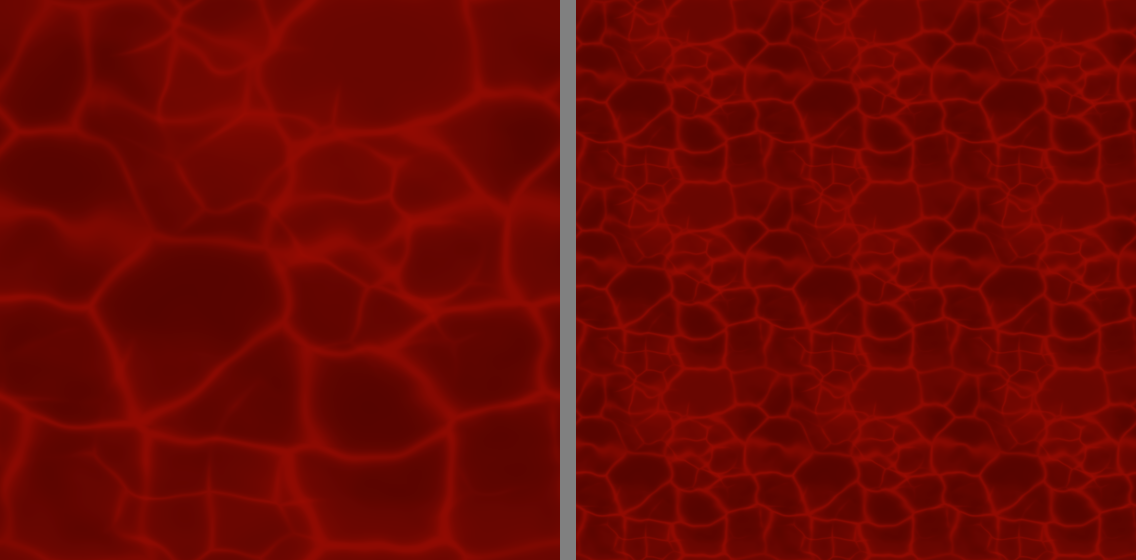
Left, the tile; right, the same tile 3 across and 3 down.
Reproduce this texture procedurally as a three.js fragment shader.

```glsl
// Glowing red veins over dark, cloudy membranes, tiling in both directions.
// Two warped layers of cellular noise give the veins through the gap between
// the nearest and second nearest seeds; wrapped value noise adds the haze.

varying vec2 vUv;

const vec3 DARK_RED = vec3(0.338, 0.015, 0.0);
const vec3 VEIN_RED = vec3(0.600, 0.043, 0.009);

const vec2 MAIN_CELLS = vec2(4.0, 5.0);   // whole repeats across the tile
const vec2 FINE_CELLS = vec2(6.0, 8.0);
const float MAIN_WIDTH = 0.095;           // in cell units
const float FINE_WIDTH = 0.085;
const float MAIN_GLOW = 0.62;
const float FINE_GLOW = 0.42;
const float NODE_GLOW = 0.28;             // swelling where veins meet
const float HAZE = 0.36;
const float JITTER = 0.88;
const float BEND = 0.065;                 // broad and small vein wobble
const float WOBBLE = 0.024;

vec2 hash2(vec2 cell, float seed) {
  vec2 q = vec2(dot(cell, vec2(127.1, 311.7)), dot(cell, vec2(269.5, 183.3)));
  return fract(sin(q + seed * 17.3) * 43758.5);
}

// Value noise that wraps after the given number of cells.
vec2 wrapNoise(vec2 uv, vec2 cells, float seed) {
  vec2 p = uv * cells;
  vec2 i = floor(p);
  vec2 f = fract(p);
  f = f * f * f * (f * (f * 6.0 - 15.0) + 10.0);
  vec2 a = hash2(mod(i, cells), seed);
  vec2 b = hash2(mod(i + vec2(1.0, 0.0), cells), seed);
  vec2 c = hash2(mod(i + vec2(0.0, 1.0), cells), seed);
  vec2 d = hash2(mod(i + vec2(1.0, 1.0), cells), seed);
  return mix(mix(a, b, f.x), mix(c, d, f.x), f.y);
}

float cloud(vec2 uv, float seed) {
  float sum = 0.0;
  float weight = 0.5;
  vec2 cells = vec2(3.0, 4.0);
  for (int i = 0; i < 4; i++) {
    sum += weight * wrapNoise(uv, cells, seed + float(i)).x;
    weight *= 0.5;
    cells *= 2.0;
  }
  return sum / 0.9375;
}

vec2 warp(vec2 uv, float seed) {
  vec2 broad = wrapNoise(uv, vec2(6.0), seed) - 0.5;
  vec2 small = wrapNoise(uv, vec2(15.0), seed + 1.0) - 0.5;
  return uv + BEND * broad + WOBBLE * small;
}

// Soft ridge: rounded top with a long, faint tail.
float ridge(float gap, float width) {
  float t = gap / width;
  return 1.0 / (1.0 + t * t);
}

// Veins along the borders of wrapped cells.
float veins(vec2 uv, vec2 cells, float width, float seed) {
  vec2 p = uv * cells;
  vec2 home = floor(p);
  vec3 nearest = vec3(9.0);               // three smallest seed distances
  for (int y = -2; y <= 2; y++) {
    for (int x = -2; x <= 2; x++) {
      vec2 cell = home + vec2(float(x), float(y));
      vec2 offset = 0.5 + JITTER * (hash2(mod(cell, cells), seed) - 0.5);
      float d = length(cell + offset - p);
      nearest.z = min(nearest.z, max(nearest.y, d));
      nearest.y = min(nearest.y, max(nearest.x, d));
      nearest.x = min(nearest.x, d);
    }
  }
  float line = ridge(nearest.y - nearest.x, width);
  float node = ridge(nearest.z - nearest.x, width * 1.6);
  return line + NODE_GLOW * node;
}

void main() {
  // Strength of each layer drifts, so some veins fade out.
  float mainFade = mix(0.55, 1.0, smoothstep(0.3, 0.6, cloud(vUv, 31.0)));
  float fineFade = smoothstep(0.36, 0.68, cloud(vUv, 47.0));

  float mainVeins = veins(warp(vUv, 3.0), MAIN_CELLS, MAIN_WIDTH, 5.0);
  float fineVeins = veins(warp(vUv, 11.0), FINE_CELLS, FINE_WIDTH, 13.0);

  // Filmy haze, thicker around the fine veins.
  float haze = smoothstep(0.25, 0.75, cloud(warp(vUv, 19.0), 23.0));
  haze = 0.75 * haze + 0.35 * fineFade;

  float glow = HAZE * haze + MAIN_GLOW * mainFade * mainVeins
             + FINE_GLOW * fineFade * fineVeins;

  // Compress the brightest overlaps.
  glow -= 0.6 * max(glow - 0.8, 0.0);
  gl_FragColor = vec4(mix(DARK_RED, VEIN_RED, glow), 1.0);
}
```
